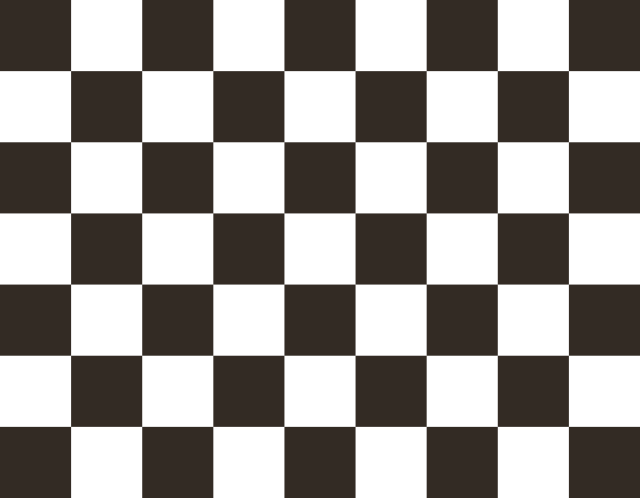
A WebGL 2 fragment shader for this pattern:

```glsl
#version 300 es
precision highp float;

uniform vec2 u_resolution;
out vec4 outColor;

const vec2 CELLS = vec2(9.0, 7.0);
const vec3 DARK = vec3(0.200, 0.170, 0.143);
const vec3 LIGHT = vec3(1.0);

// Square wave per axis: +1 in even cells, -1 in odd cells, edges one pixel soft
vec2 squareWave(vec2 p, vec2 pixel) {
    vec2 offset = mod(p + 0.5, 2.0) - 1.0;
    vec2 edgeDistance = 0.5 - abs(offset);
    return clamp(2.0 * edgeDistance / pixel, -1.0, 1.0);
}

// Dark coverage of the checkerboard, from 0 to 1
float checker(vec2 p, vec2 pixel) {
    vec2 wave = squareWave(p, pixel);
    return 0.5 + 0.5 * wave.x * wave.y;
}

void main() {
    // Board coordinates: one unit per square
    vec2 board = gl_FragCoord.xy / u_resolution * CELLS;
    vec2 pixel = CELLS / u_resolution;

    float coverage = checker(board, pixel);
    outColor = vec4(mix(LIGHT, DARK, coverage), 1.0);
}
```
